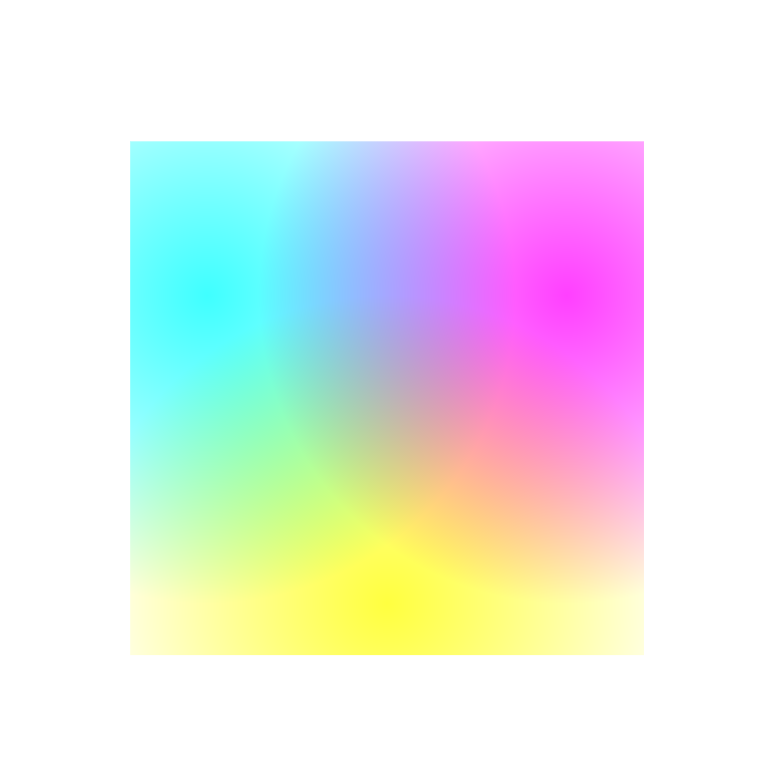
Reproduce this background procedurally as a WebGL 2 fragment shader.

```glsl
#version 300 es
precision highp float;
// Three soft radial inks (cyan, magenta, yellow) overlap on a white square panel.
// Each ink fades from its centre to white, and the inks multiply together,
// so the overlaps turn blue, green, orange and, in the middle, grey.

uniform vec2 u_resolution;
out vec4 outColor;

// Light left by one ink: strongest at the centre, pure white beyond the radius.
vec3 inkFilter(vec2 p, vec2 centre, vec3 absorbed) {
    float t = min(distance(p, centre) / 0.6, 1.0);
    float strength = 0.75 * (1.0 - t) * (1.0 + 0.2 * t);
    return 1.0 - strength * absorbed;
}

// Coverage of the unit square, softened over about one pixel.
float squareMask(vec2 p, float pixel) {
    vec2 q = abs(p - 0.5) - 0.5;
    float edge = max(q.x, q.y);
    return clamp(0.5 - edge / pixel, 0.0, 1.0);
}

void main() {
    // Canvas units, centred so the panel stays square at any aspect.
    float size = min(u_resolution.x, u_resolution.y);
    vec2 uv = (gl_FragCoord.xy - 0.5 * u_resolution) / size + 0.5;

    // Panel coordinates run from 0 to 1 across the square.
    float side = 0.669;
    vec2 p = (uv - vec2(0.1695, 0.147)) / side;

    // Multiply the three inks over white.
    vec3 inks = inkFilter(p, vec2(0.15, 0.7), vec3(1.0, 0.0, 0.0));
    inks *= inkFilter(p, vec2(0.85, 0.7), vec3(0.0, 1.0, 0.0));
    inks *= inkFilter(p, vec2(0.5, 0.1), vec3(0.0, 0.0, 1.0));

    float mask = squareMask(p, 1.0 / (size * side));
    outColor = vec4(mix(vec3(1.0), inks, mask), 1.0);
}
```
